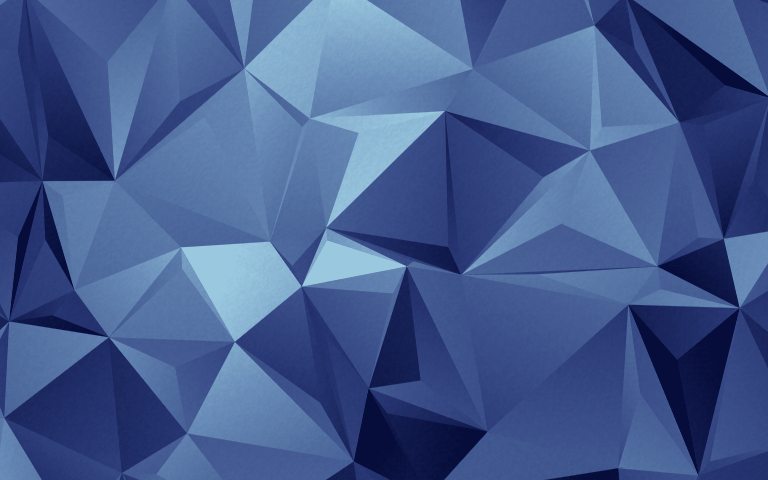
Give the GLSL for this background, as a Shadertoy shader.

```glsl
// Faceted low-poly backdrop: irregular blue triangles, each with its own soft gradient.

#define CELL vec2(0.205, 0.27) // mean mesh spacing, in canvas heights
#define TILT 0.28         // rotation of the mesh, in radians
#define UNEVEN 0.8        // how much rows and columns differ in width
#define JITTER 0.94       // how far vertices roam inside their cells
#define SPLIT_CHANCE 0.55 // share of facets folded into three
#define FACET_RANGE 4.2   // tone spread between facets
#define FOLD_RANGE 2.6    // tone spread inside a folded facet
#define REGION_RANGE 4.0  // tone spread of broad light and dark areas
#define SLOPE 1.6         // strongest gradient inside a facet
#define LEAN 1.0          // lightening towards the top
#define MID_TONE 2.25     // average position on the colour ramp
#define GRAIN 0.2         // strength of the fine woven grain

const vec3 RAMP[6] = vec3[6](
    vec3(0.07, 0.11, 0.31), vec3(0.15, 0.21, 0.45), vec3(0.23, 0.31, 0.54),
    vec3(0.31, 0.42, 0.62), vec3(0.41, 0.55, 0.72), vec3(0.56, 0.73, 0.84));

float hash(vec2 p) {
    return fract(sin(dot(p, vec2(127.1, 311.7))) * 43758.5453);
}

float valueNoise(vec2 p) {
    vec2 i = floor(p), f = fract(p);
    f = f * f * (3.0 - 2.0 * f);
    return mix(mix(hash(i), hash(i + vec2(1, 0)), f.x),
               mix(hash(i + vec2(0, 1)), hash(i + vec2(1, 1)), f.x), f.y);
}

float cross2(vec2 a, vec2 b) { return a.x * b.y - a.y * b.x; }

// Signed distance to the line a-b, positive on its left
float edgeDistance(vec2 p, vec2 a, vec2 b) {
    return cross2(b - a, p - a) / max(length(b - a), 1e-4);
}

// Lower left corner of a cell in a grid of uneven rows and columns
vec2 cellCorner(vec2 id) {
    return id + UNEVEN * (vec2(hash(vec2(id.x, 17.3)), hash(vec2(91.7, id.y))) - 0.5);
}

vec2 meshVertex(vec2 id) {
    vec2 offset = vec2(hash(id + 3.7), hash(id + 51.3)) - 0.5;
    return mix(cellCorner(id), cellCorner(id + 1.0), 0.5 + JITTER * offset);
}

vec3 ramp(float tone) {
    tone = clamp(tone, -0.6, 5.3);
    int i = int(clamp(floor(tone), 0.0, 4.0));
    return mix(RAMP[i], RAMP[i + 1], tone - float(i));
}

// Adds one flat triangle; sum holds (tone * coverage, coverage)
void addTriangle(vec2 p, vec2 a, vec2 b, vec2 c, float tone, vec2 seed,
                 float pixel, inout vec2 sum) {
    float inside = min(edgeDistance(p, a, b),
                       min(edgeDistance(p, b, c), edgeDistance(p, c, a)));
    float cover = clamp(0.5 + inside / pixel, 0.0, 1.0);
    float angle = 6.2832 * hash(seed + 0.13);
    float slope = SLOPE * mix(0.2, 1.0, hash(seed + 0.29));
    tone += slope * dot(p - (a + b + c) / 3.0, vec2(cos(angle), sin(angle)));
    sum += cover * vec2(tone, 1.0);
}

// Adds a facet, either whole or folded around an inner point
void addFacet(vec2 p, vec2 a, vec2 b, vec2 c, vec2 seed, float pixel, inout vec2 sum) {
    vec2 centre = (a + b + c) / 3.0;
    float tone = MID_TONE + FACET_RANGE * (hash(seed) - 0.5)
               + REGION_RANGE * (valueNoise(centre * 0.55 + 7.3) - 0.5);
    if (hash(seed + 0.71) > SPLIT_CHANCE) {
        addTriangle(p, a, b, c, tone, seed, pixel, sum);
        return;
    }
    // Squared weights push the inner point towards edges: large pieces beside slivers
    vec3 w = vec3(hash(seed + 1.17), hash(seed + 2.31), hash(seed + 3.43));
    w = 0.05 + w * w;
    vec2 peak = (a * w.x + b * w.y + c * w.z) / (w.x + w.y + w.z);
    vec3 fold = FOLD_RANGE * (vec3(hash(seed + 4.57), hash(seed + 5.61), hash(seed + 6.83)) - 0.5);
    addTriangle(p, a, b, peak, tone + fold.x, seed + 7.19, pixel, sum);
    addTriangle(p, b, c, peak, tone + fold.y, seed + 8.23, pixel, sum);
    addTriangle(p, c, a, peak, tone + fold.z, seed + 9.37, pixel, sum);
}

// Splits one mesh quad along a diagonal that lies inside it
void addQuad(vec2 p, vec2 id, float pixel, inout vec2 sum) {
    vec2 a = meshVertex(id), b = meshVertex(id + vec2(1, 0));
    vec2 c = meshVertex(id + vec2(1, 1)), d = meshVertex(id + vec2(0, 1));
    bool acFits = min(cross2(b - a, c - a), cross2(c - a, d - a)) > 0.0;
    bool bdFits = min(cross2(b - a, d - a), cross2(c - b, d - b)) > 0.0;
    bool acShorter = length(c - a) * mix(0.7, 1.4, hash(id + 0.43)) < length(d - b);
    if (!acFits || (bdFits && !acShorter)) {
        vec2 first = a;
        a = b; b = c; c = d; d = first;
    }
    addFacet(p, a, b, c, id + vec2(0.37, 0.11), pixel, sum);
    addFacet(p, a, c, d, id + vec2(0.83, 0.59), pixel, sum);
}

void mainImage(out vec4 fragColor, in vec2 fragCoord) {
    vec2 uv = fragCoord / iResolution.y;
    float s = sin(TILT), k = cos(TILT);
    vec2 p = mat2(k, -s, s, k) * uv / CELL + 20.0;
    float pixel = 1.0 / (iResolution.y * sqrt(CELL.x * CELL.y));

    // The four quads that can reach this cell
    vec2 cell = floor(p + 0.5);
    cell -= vec2(lessThan(p, cellCorner(cell)));
    vec2 sum = vec2(0.0);
    for (int y = -1; y <= 0; y++)
        for (int x = -1; x <= 0; x++)
            addQuad(p, cell + vec2(x, y), pixel, sum);
    float tone = sum.x / max(sum.y, 1e-3) + LEAN * (uv.y - 0.5);

    // Fine grain, slightly stretched along the diagonal
    vec2 woven = vec2(uv.x + uv.y, uv.y - uv.x) * vec2(140.0, 220.0);
    tone += GRAIN * (valueNoise(woven) - 0.5);
    fragColor = vec4(ramp(tone), 1.0);
}
```
